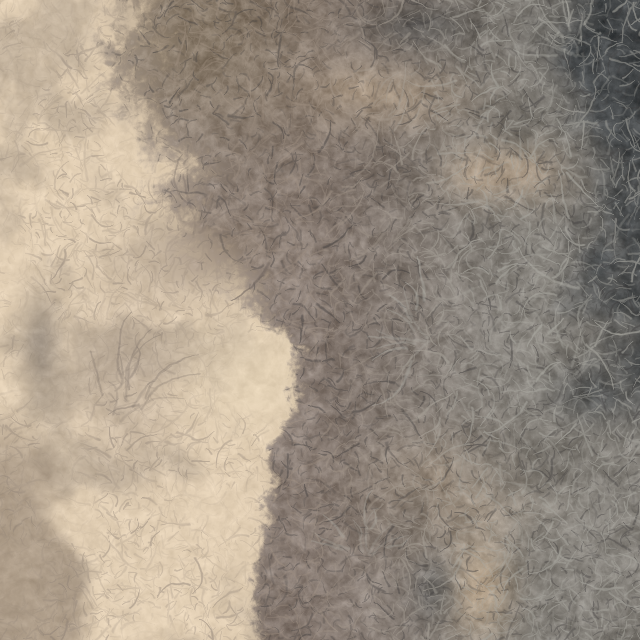
Write a WebGL 1 fragment shader that draws this texture.

```glsl
precision highp float;
uniform vec2 u_resolution;

float hash(vec2 p) {
  vec3 q = fract(vec3(p.xyx) * 0.1031);
  q += dot(q, q.yzx + 33.33);
  return fract((q.x + q.y) * q.z);
}

float noise(vec2 p) {
  vec2 i = floor(p), f = fract(p);
  f = f * f * (3.0 - 2.0 * f);
  return mix(mix(hash(i), hash(i + vec2(1, 0)), f.x),
             mix(hash(i + vec2(0, 1)), hash(i + vec2(1, 1)), f.x), f.y);
}

float fbm(vec2 p) {
  float sum = 0.0, amp = 0.5;
  for (int i = 0; i < 5; i++) {
    sum += amp * noise(p);
    p = mat2(1.6, 1.2, -1.2, 1.6) * p + 7.3;
    amp *= 0.5;
  }
  return sum;
}

// Soft elliptical patch, 1 at its centre
float blob(vec2 p, vec2 centre, vec2 radius) {
  vec2 d = (p - centre) / radius;
  return exp(-dot(d, d));
}

// Bent tapering stroke from a to b
float stroke(vec2 p, vec2 a, vec2 b, float bend, float width) {
  vec2 axis = b - a;
  float len = length(axis);
  vec2 dir = axis / len, q = p - a;
  float along = dot(q, dir);
  float t = clamp(along / len, 0.0, 1.0);
  float across = dot(q, vec2(-dir.y, dir.x)) - bend * len * t * (1.0 - t) * 4.0;
  float d = length(vec2(along - t * len, across));
  float w = width * (1.15 - 0.7 * t);
  return 1.0 - smoothstep(w * 0.2, w * 1.6, d);
}

// Scattered curved twigs: x holds pale ones, y holds dark ones
vec2 twigs(vec2 p, float scale, float seed, float width) {
  vec2 g = p * scale, cell = floor(g), result = vec2(0.0);
  for (int j = -1; j <= 1; j++) {
    for (int i = -1; i <= 1; i++) {
      vec2 id = cell + vec2(float(i), float(j));
      float h = hash(id + seed), k = hash(id + seed + 41.7);
      vec2 centre = id + vec2(hash(id + seed + 11.1), hash(id + seed + 23.9));
      float angle = 6.2832 * h;
      vec2 arm = vec2(cos(angle), sin(angle)) * (0.3 + 0.45 * k);
      float s = stroke(g, centre - arm, centre + arm, 0.4 * (fract(k * 17.0) - 0.5), width);
      s *= 0.3 + 0.7 * fract(h * 31.0);
      result = max(result, k > 0.45 ? vec2(s, 0.0) : vec2(0.0, s));
    }
  }
  return result;
}

// Twigs spreading out from one root
float fan(vec2 p, vec2 root, float heading, float spread, float reach) {
  float result = 0.0;
  for (int i = 0; i < 11; i++) {
    float n = float(i), h = hash(vec2(n, root.x * 91.0)), k = hash(vec2(n + 30.0, root.y * 73.0));
    float a = heading + spread * (n / 10.0 - 0.5 + 0.2 * (h - 0.5));
    vec2 dir = vec2(cos(a), sin(a));
    vec2 start = root + dir * reach * 0.5 * k;
    float s = stroke(p, start, start + dir * reach * (0.3 + 0.4 * h), 0.4 * (h - 0.5), 0.0022);
    result = max(result, s * (0.5 + 0.5 * k));
  }
  return result;
}

// Horizontal place where the sand ends at height y
float sandEdge(float y) {
  return 0.395 + 0.03 * smoothstep(0.05, 0.2, y) + 0.05 * smoothstep(0.27, 0.37, y)
    - 0.07 * smoothstep(0.44, 0.53, y) - 0.13 * smoothstep(0.52, 0.67, y)
    + 0.03 * exp(-pow((y - 0.74) / 0.06, 2.0)) - 0.07 * smoothstep(0.74, 0.88, y);
}

vec3 sandColor(vec2 p, float rough, float fine) {
  vec3 c = mix(vec3(0.77, 0.705, 0.62), vec3(0.89, 0.815, 0.71), smoothstep(0.3, 0.58, rough));
  c = mix(c, vec3(0.89, 0.82, 0.71), 0.9 * blob(p, vec2(0.4, 0.41), vec2(0.1, 0.08)));
  float bank = 1.0 - smoothstep(-0.03, 0.03, p.x - 0.14 + 0.32 * max(p.y - 0.05, 0.0) + 0.08 * (rough - 0.5));
  c = mix(c, vec3(0.66, 0.595, 0.52), 0.9 * bank * (1.0 - smoothstep(0.25, 0.4, p.y)));
  c = mix(c, vec3(0.53, 0.49, 0.45), 0.7 * blob(p, vec2(0.065, 0.46), vec2(0.032, 0.085)));
  c = mix(c, vec3(0.68, 0.62, 0.56), 0.5 * blob(p, vec2(0.2, 0.4), vec2(0.08, 0.13)));
  c = mix(c, vec3(0.64, 0.58, 0.52), 0.6 * blob(p, vec2(0.3, 0.59), vec2(0.11, 0.06)));
  return c + 0.17 * (fine - 0.48);
}

vec3 scrubColor(vec2 p, float rough, float fine) {
  vec3 c = mix(vec3(0.52, 0.47, 0.437), vec3(0.51, 0.495, 0.47), smoothstep(0.45, 0.85, p.x));
  c = mix(c, vec3(0.53, 0.475, 0.41), blob(p, vec2(0.3, 0.95), vec2(0.2, 0.2)));
  float dry = blob(p, vec2(0.6, 0.85), vec2(0.14, 0.05)) + blob(p, vec2(0.79, 0.73), vec2(0.1, 0.05))
    + 0.7 * blob(p, vec2(0.7, 0.23), vec2(0.12, 0.08)) + 0.7 * blob(p, vec2(0.3, 0.6), vec2(0.1, 0.07));
  c = mix(c, vec3(0.66, 0.585, 0.5), clamp(dry * 1.4 * rough, 0.0, 0.8));
  c = mix(c, vec3(0.75, 0.66, 0.55), 0.75 * blob(p, vec2(0.75, 0.08), vec2(0.05, 0.08)));
  float shade = smoothstep(0.86, 1.05, p.x + 0.2 * (rough - 0.48) + 0.05 * smoothstep(0.7, 1.0, p.y));
  shade *= smoothstep(0.28, 0.46, p.y);
  shade += 0.5 * blob(p, vec2(0.95, 0.95), vec2(0.09, 0.12)) + 0.4 * blob(p, vec2(0.65, 0.96), vec2(0.08, 0.035))
    + 0.4 * blob(p, vec2(0.92, 0.39), vec2(0.06, 0.04)) + 0.45 * blob(p, vec2(0.68, 0.08), vec2(0.035, 0.05));
  c = mix(c, vec3(0.24, 0.255, 0.265), clamp(shade, 0.0, 0.9));
  return c + 0.16 * (rough - 0.48) + 0.36 * (fine - 0.48);
}

void main() {
  vec2 p = gl_FragCoord.xy / u_resolution;
  float rough = fbm(p * 11.0);
  vec2 warp = vec2(fbm(p * 24.0 + 5.0), fbm(p * 24.0 + 19.0)) - 0.48;
  float fine = mix(fbm(p * 60.0 + warp * 3.0), fbm(p * 120.0 + 9.0), 0.4);
  vec2 bent = p + warp * 0.016;

  // Ground: sand on the left, scrub on the right
  float loose = smoothstep(0.46, 0.58, p.y);
  float soft = 0.01 + 0.05 * loose;
  float offset = p.x - sandEdge(p.y) + (0.07 + 0.1 * loose) * (rough - 0.48) + (0.06 + 0.16 * loose) * (fine - 0.48);
  float scrub = smoothstep(-soft, soft, offset);
  vec3 color = mix(sandColor(p, rough, fine), scrubColor(p, rough, fine), scrub);

  // Twig layers, from large to small
  vec2 twig = twigs(bent, 18.0, 3.0, 0.035);
  twig = max(twig, twigs(bent, 29.0, 57.0, 0.05));
  twig = max(twig, 0.9 * twigs(bent, 45.0, 91.0, 0.07));
  twig = max(twig, 0.8 * twigs(bent, 70.0, 133.0, 0.1));
  float grey = smoothstep(0.42, 0.8, p.x);
  vec3 paleTwig = mix(vec3(0.65, 0.585, 0.525), vec3(0.66, 0.655, 0.625), grey);
  color = mix(color, vec3(0.25, 0.24, 0.24), twig.y * scrub * 0.48);
  color = mix(color, paleTwig, twig.x * scrub * (0.4 + 0.25 * grey));
  float bare = blob(p, vec2(0.4, 0.41), vec2(0.1, 0.08));
  float litter = 0.25 + 0.75 * smoothstep(0.36, 0.58, fbm(p * 9.0 + 31.0));
  litter = min(litter + 0.5 * blob(p, vec2(0.2, 0.42), vec2(0.09, 0.14)), 1.0) * (1.0 - scrub) * (1.0 - bare);
  color = mix(color, vec3(0.54, 0.49, 0.45), litter * 0.5 * max(twig.y, 0.5 * twig.x));

  // Pale bushes and single branches
  float pale = fan(bent, vec2(0.67, 0.47), 2.9, 2.4, 0.14);
  pale = max(pale, fan(bent, vec2(0.9, 0.91), 2.2, 1.6, 0.12));
  pale = max(pale, 0.7 * fan(bent, vec2(0.57, 0.13), 1.6, 2.6, 0.1));
  pale = max(pale, 0.7 * fan(bent, vec2(0.88, 0.4), 1.5, 2.4, 0.12));
  pale = max(pale, stroke(bent, vec2(0.9, 0.55), vec2(0.81, 0.61), 0.1, 0.0025));
  color = mix(color, vec3(0.68, 0.675, 0.645), pale * 0.5);
  float dark = stroke(bent, vec2(0.42, 0.59), vec2(0.36, 0.53), 0.04, 0.0025);
  dark = max(dark, 0.6 * fan(bent, vec2(0.18, 0.34), 1.1, 1.8, 0.16));
  dark = max(dark, 0.6 * fan(bent, vec2(0.3, 0.63), 1.0, 1.8, 0.12));
  color = mix(color, vec3(0.42, 0.38, 0.36), dark * 0.5);
  gl_FragColor = vec4(clamp(color, 0.0, 1.0), 1.0);
}
```
